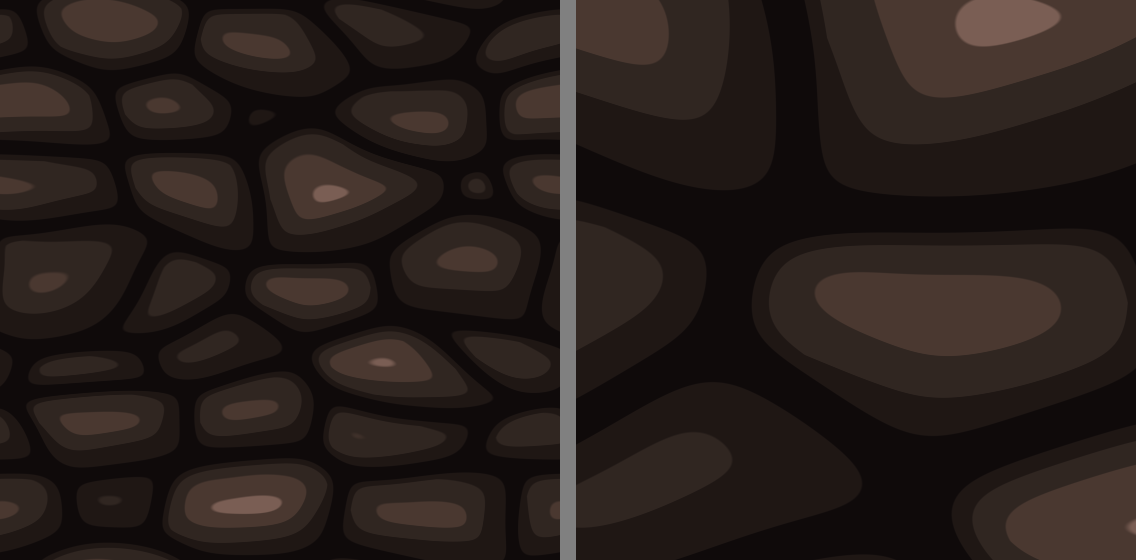
Left: the whole. Right: its middle third, enlarged.
Give the GLSL for this texture, as a Shadertoy shader.

```glsl
// A seamless wall of smooth, dark brown cartoon stones in flat tones.
// A weighted Voronoi grid gives the stones; its rounded edge distance,
// tilted towards the upper left, is cut into five steps of light.

const vec2 GRID = vec2(4.0, 7.0);

float hash(vec2 p) {
    return fract(sin(dot(p, vec2(127.1, 311.7))) * 43758.5453);
}

// Value noise that repeats after a whole number of cells
float wrapNoise(vec2 p, vec2 period, float seed) {
    vec2 i = floor(p), f = fract(p);
    f = f * f * f * (f * (f * 6.0 - 15.0) + 10.0);
    vec2 a = mod(i, period) + seed, b = mod(i + 1.0, period) + seed;
    return mix(mix(hash(a), hash(vec2(b.x, a.y)), f.x),
               mix(hash(vec2(a.x, b.y)), hash(b), f.x), f.y);
}

// Stone centre in grid units (xy) and its size weight (z)
vec3 stone(vec2 cell) {
    vec2 id = mod(cell, GRID);
    float rowShift = hash(vec2(id.y, 71.0)) - 0.5;
    vec2 jitter = vec2(hash(id + 3.0), hash(id + 17.0)) - 0.5;
    vec2 centre = cell + 0.5 + jitter * vec2(0.7, 0.55) + vec2(rowShift, 0.0);
    return vec3(centre, 0.6 * hash(id + 41.0));
}

float power(vec2 q, vec3 s) {
    vec2 d = q - s.xy;
    return dot(d, d) - s.z;
}

void mainImage(out vec4 fragColor, in vec2 fragCoord) {
    vec2 uv = fragCoord / iResolution.xy;
    float soft = 0.7 / iResolution.y;

    // Bend the stones out of their straight edges
    vec2 bendGrid = vec2(4.0, 5.0);
    vec2 bend = vec2(wrapNoise(uv * bendGrid, bendGrid, 11.0),
                     wrapNoise(uv * bendGrid, bendGrid, 29.0)) - 0.5;
    vec2 q = (uv + 0.05 * bend) * GRID;
    vec2 base = floor(q);

    // Find the stone that owns this point
    vec2 ownCell = base;
    float ownPower = 1e3;
    for (int y = -2; y <= 2; y++)
    for (int x = -2; x <= 2; x++) {
        vec2 cell = base + vec2(x, y);
        float p = power(q, stone(cell));
        if (p < ownPower) {
            ownPower = p;
            ownCell = cell;
        }
    }
    vec3 own = stone(ownCell);

    // Blend the distances to all its borders, which rounds the corners
    float sum = 0.0;
    for (int y = -2; y <= 2; y++)
    for (int x = -2; x <= 2; x++) {
        vec2 cell = base + vec2(x, y);
        if (cell == ownCell) continue;
        vec3 other = stone(cell);
        float gap = 0.5 * (power(q, other) - ownPower);
        sum += exp(-gap / length(GRID * (other.xy - own.xy)) / 0.012);
    }
    float edge = -0.012 * log(sum + 1e-9);

    // Light from the upper left, different on each stone
    vec2 fromCentre = (q - own.xy) / GRID;
    float light = edge + dot(fromCentre, vec2(-0.09, 0.25));
    light += 0.03 * (hash(mod(ownCell, GRID) + 53.0) - 0.5);
    light += 0.012 * (wrapNoise(uv * 8.0, vec2(8.0), 5.0) - 0.5);

    // Flat tones, each kept inside the rim of the one below
    vec3 color = vec3(0.06, 0.04, 0.04);
    color = mix(color, vec3(0.12, 0.09, 0.08), smoothstep(-soft, soft, edge - 0.012));
    float body = min(light - 0.034, edge - 0.021);
    color = mix(color, vec3(0.19, 0.15, 0.13), smoothstep(-soft, soft, body));
    float sheen = min(light - 0.065, edge - 0.034);
    color = mix(color, vec3(0.29, 0.22, 0.19), smoothstep(-soft, soft, sheen));
    float glint = min(light - 0.091, edge - 0.048);
    color = mix(color, vec3(0.48, 0.37, 0.33), smoothstep(-soft, soft, glint));

    fragColor = vec4(color, 1.0);
}
```
